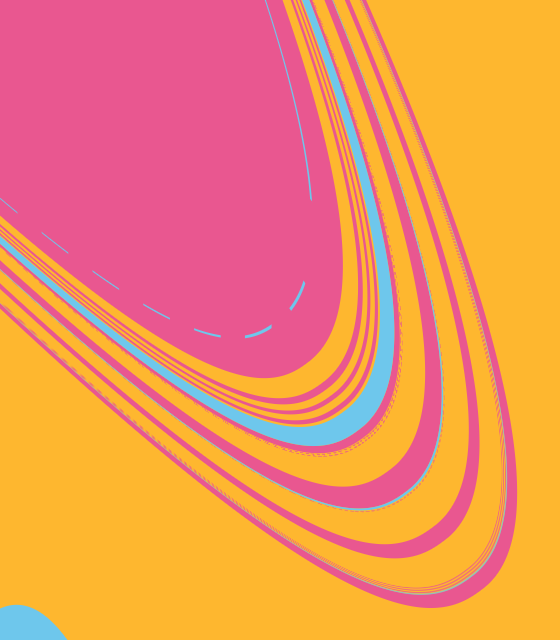
Write a Shadertoy shader that draws this background.

```glsl
// Nested rounded ribbons sweeping to the lower right, in pink, amber and sky blue.

const vec3 AMBER = vec3(0.996, 0.716, 0.184);
const vec3 PINK = vec3(0.913, 0.341, 0.565);
const vec3 SKY = vec3(0.430, 0.780, 0.925);
const vec2 AXIS = vec2(0.609, 0.793);   // sweep direction, y pointing down
const float AXIS_OFFSET = 0.039;

// Start and end level of each pink ribbon
const vec2 RIBBONS[7] = vec2[7](
    vec2(-9.0, 0.742), vec2(0.781, 0.793), vec2(0.805, 0.8125),
    vec2(0.824, 0.832), vec2(0.874, 0.888), vec2(0.953, 0.9955),
    vec2(1.065, 1.0925));

// Box-filtered step and interval
float edge(float d, float px) {
    return clamp(d / px + 0.5, 0.0, 1.0);
}

float band(float x, float from, float to, float px) {
    return edge(x - from, px) - edge(x - to, px);
}

float footprint(float x) {
    return max(length(vec2(dFdx(x), dFdy(x))), 1e-5);
}

// Signed distance across the sweep axis
float across(vec2 p) {
    return p.x * AXIS.y - p.y * AXIS.x - AXIS_OFFSET;
}

// Level of the nested curve through p: parabolic on the right, steeper on the left
float curveLevel(vec2 p, float side) {
    float along = dot(p, AXIS);
    float right = max(side, 0.0);
    float left = max(-side, 0.0);
    float level = 1.0;
    for (int i = 0; i < 6; i++) {
        float spread = 0.935 + 0.2125 * (clamp(level, 0.6, 1.25) - 0.742);
        level = along + 4.89 * right * right + 13.63 * pow(left / spread, 2.5);
    }
    return level;
}

// Breaks in the thin inner line: regular on the left, two strokes on the right
float dashMask(vec2 p, float side, float px) {
    float period = 0.0794;
    float offset = abs(fract((p.x - 0.0065) / period + 0.5) - 0.5) * period;
    float leftDash = edge(0.0208 - offset, px);
    float rightDash = band(side, 0.026, 0.070, px) + edge(side - 0.156, px);
    return side < 0.0 ? leftDash : rightDash;
}

// Layered sines broken into fine grains along a curve
float grain(float level, float side) {
    float waves = sin(side * 900.0 + 2.0 * sin(side * 67.0)) + sin(level * 1400.0);
    return smoothstep(-0.2, 0.8, waves);
}

void mainImage(out vec4 fragColor, in vec2 fragCoord) {
    // Height-based units with y pointing down
    float pixel = 1.0 / iResolution.y;
    vec2 p = vec2(fragCoord.x, iResolution.y - fragCoord.y) * pixel;
    float side = across(p);
    float level = curveLevel(p, side);
    float px = footprint(level);

    // Pink ribbons and the bold outer rim
    vec3 color = AMBER;
    for (int i = 0; i < 7; i++) {
        color = mix(color, PINK, band(level, RIBBONS[i].x, RIBBONS[i].y, px));
    }
    color = mix(color, PINK, band(level, 1.163, 1.189, px));

    // Blue ribbon and its thin companion
    color = mix(color, SKY, band(level, 0.837, 0.874, px));
    color = mix(color, SKY, band(level, 0.9955, 0.9993, px));

    // Hairlines inside the rim and grainy fringes
    float hair = 0.5 + 0.5 * sin(level * 1400.0);
    color = mix(color, PINK, 0.7 * hair * band(level, 1.149, 1.161, px));
    color = mix(color, SKY, 0.7 * band(level, 1.161, 1.1635, px));
    float speckle = grain(level, side);
    color = mix(color, PINK, 0.7 * speckle * band(level, 0.889, 0.895, px));
    color = mix(color, PINK, 0.5 * speckle * band(level, 0.9993, 1.003, px));

    // Dashed blue line within the pink core
    float dashLine = band(level, 0.6605, 0.6655, px);
    color = mix(color, SKY, dashLine * dashMask(p, side, pixel));

    // Blue mound in the lower left corner
    float dx = p.x - 0.026;
    float mound = p.y - 0.945 - 8.73 * dx * dx;
    color = mix(color, SKY, edge(mound, footprint(mound)));

    fragColor = vec4(color, 1.0);
}
```
